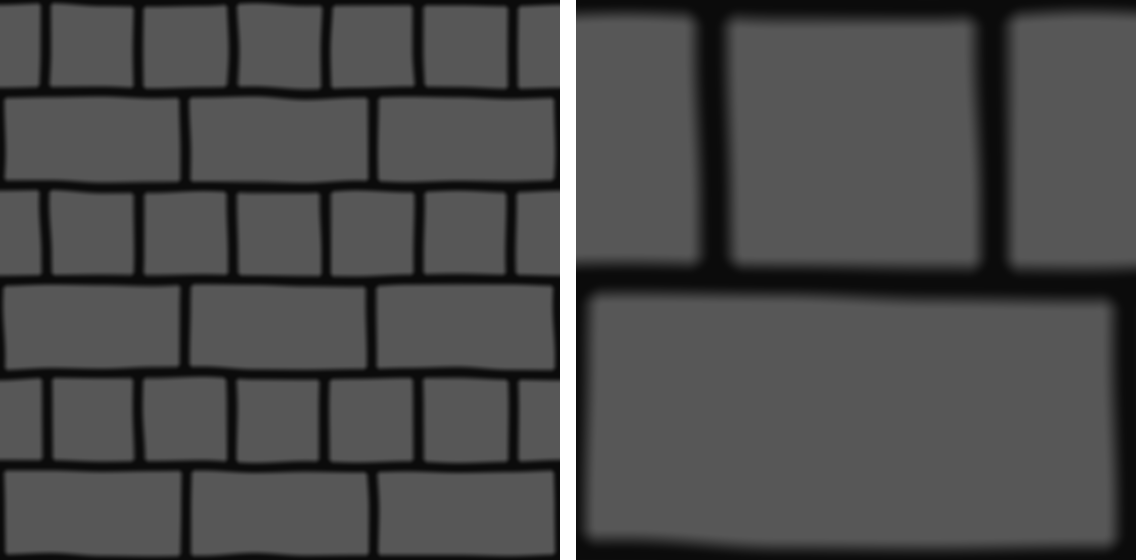
Left: the whole. Right: its middle third, enlarged.
Give the GLSL for this pattern, as a WebGL 2 fragment shader.

```glsl
#version 300 es
precision highp float;
// Grey stone paving: rows of wide slabs alternating with rows of square setts, soft dark joints.

uniform vec2 u_resolution;
out vec4 fragColor;

const float ROWS = 6.0;                  // even, so the row pattern wraps
const float WOBBLE = 0.022;              // joint waviness, in row heights
const float CORNER_RADIUS = 0.105;
const vec2 JOINT_EDGE = vec2(0.012, 0.1); // start and end of the soft joint edge
const vec3 STONE = vec3(0.343);
const vec3 MORTAR = vec3(0.045);

float hash(vec2 cell) {
  return fract(sin(dot(cell, vec2(127.1, 311.7))) * 43758.5453);
}

// Smooth value noise that repeats every "period" cells
float wrappedNoise(vec2 p, float period, float seed) {
  vec2 cell = floor(p);
  vec2 f = p - cell;
  f = f * f * (3.0 - 2.0 * f);
  vec2 a = mod(cell, period) + seed;
  vec2 b = mod(cell + 1.0, period) + seed;
  return mix(mix(hash(a), hash(vec2(b.x, a.y)), f.x),
             mix(hash(vec2(a.x, b.y)), hash(b), f.x), f.y);
}

// Small displacement that bends the joints
vec2 wobble(vec2 uv, float period, float amount) {
  vec2 p = uv * period;
  vec2 n = vec2(wrappedNoise(p, period, 3.0), wrappedNoise(p, period, 41.0));
  return (n - 0.5) * 2.0 * amount;
}

// Distance to the nearest multiple of "spacing"
float lineDistance(float x, float spacing) {
  float local = mod(x, spacing);
  return min(local, spacing - local);
}

// Distance from the joint centre lines, rounded at the stone corners
float jointDistance(vec2 p, float radius) {
  float isSquareRow = mod(floor(p.y), 2.0);
  float stoneWidth = 2.0 - isSquareRow;
  float rowShift = 0.5 * isSquareRow;
  vec2 d = vec2(lineDistance(p.x - rowShift, stoneWidth), lineDistance(p.y, 1.0));
  return radius - length(max(radius - d, 0.0));
}

void main() {
  vec2 uv = gl_FragCoord.xy / u_resolution;
  vec2 p = uv * ROWS + vec2(0.01, 0.0);
  p += wobble(uv, 11.0, WOBBLE);

  float stone = smoothstep(JOINT_EDGE.x, JOINT_EDGE.y, jointDistance(p, CORNER_RADIUS));
  fragColor = vec4(mix(MORTAR, STONE, stone), 1.0);
}
```
